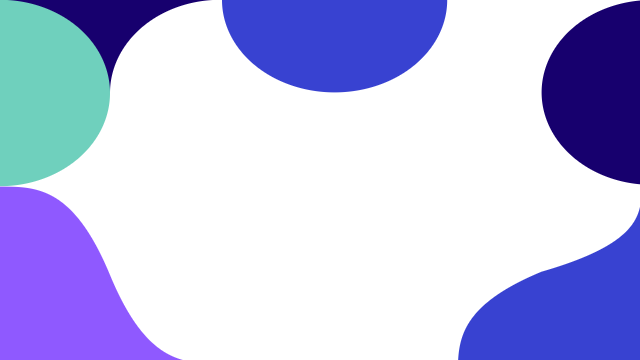
Give the GLSL for this background, as a WebGL 2 fragment shader.

```glsl
#version 300 es
precision highp float;
// Flat organic blobs around the border of a white canvas.
// Ellipses come from scaled distances, and the two wavy corners from a
// cubic S-bend; every edge is smoothed by its screen-space gradient.

uniform vec2 u_resolution;
out vec4 outColor;

const vec3 WHITE  = vec3(1.0);
const vec3 NAVY   = vec3(0.09, 0.00, 0.43);
const vec3 BLUE   = vec3(0.22, 0.26, 0.82);
const vec3 PURPLE = vec3(0.56, 0.35, 1.00);
const vec3 TEAL   = vec3(0.435, 0.815, 0.74);

// Coverage of the region where field < 0, with a one-pixel soft edge.
float fill(float field) {
    float slope = length(vec2(dFdx(field), dFdy(field)));
    return clamp(0.5 - field / max(slope, 1e-6), 0.0, 1.0);
}

// Negative inside the ellipse, zero on its rim.
float ellipse(vec2 p, vec2 center, vec2 radius) {
    return length((p - center) / radius) - 1.0;
}

// Odd S-bend: steep through zero, level at -1 and +1.
float bend(float t) {
    float rest = 1.0 - min(abs(t), 1.0);
    return sign(t) * (1.0 - rest * rest * rest);
}

// Falling hillside: the region below a bend centred on mid.
float hillside(vec2 p, vec2 mid, vec2 extent) {
    return p.y - mid.y + extent.y * bend((p.x - mid.x) / extent.x);
}

// Region right of a sideways bend whose two halves differ in size.
float sideWave(vec2 p, vec2 mid, vec2 lower, vec2 upper) {
    float rise = p.y - mid.y;
    vec2 extent = rise > 0.0 ? upper : lower;
    return mid.x + extent.x * bend(rise / extent.y) - p.x;
}

void main() {
    // The canvas spans 16 by 9 units.
    vec2 p = gl_FragCoord.xy / u_resolution * vec2(16.0, 9.0);
    vec2 blobRadius = vec2(2.75, 2.33);
    vec2 tealCenter = vec2(0.0, 6.675);
    vec2 hollowCenter = tealCenter + vec2(2.0 * blobRadius.x, 0.0);
    vec3 color = WHITE;

    // Navy wedge left between the teal blob and a hollow neighbour.
    float wedge = fill(-ellipse(p, hollowCenter, blobRadius));
    wedge *= step(p.x, hollowCenter.x) * step(hollowCenter.y, p.y);
    color = mix(color, NAVY, wedge);
    color = mix(color, TEAL, fill(ellipse(p, tealCenter, blobRadius)));

    // Blobs hanging from the top and right borders.
    color = mix(color, BLUE, fill(ellipse(p, vec2(8.365, 9.0), vec2(2.815, 2.31))));
    color = mix(color, NAVY, fill(ellipse(p, vec2(16.29, 6.69), vec2(2.75, 2.31))));

    // Wavy lower corners.
    color = mix(color, PURPLE, fill(hillside(p, vec2(2.75, 2.125), vec2(2.75, 2.21))));
    float wave = sideWave(p, vec2(13.54, 2.208), vec2(2.094, 2.604), vec2(2.5, 2.167));
    color = mix(color, BLUE, fill(wave));

    outColor = vec4(color, 1.0);
}
```
